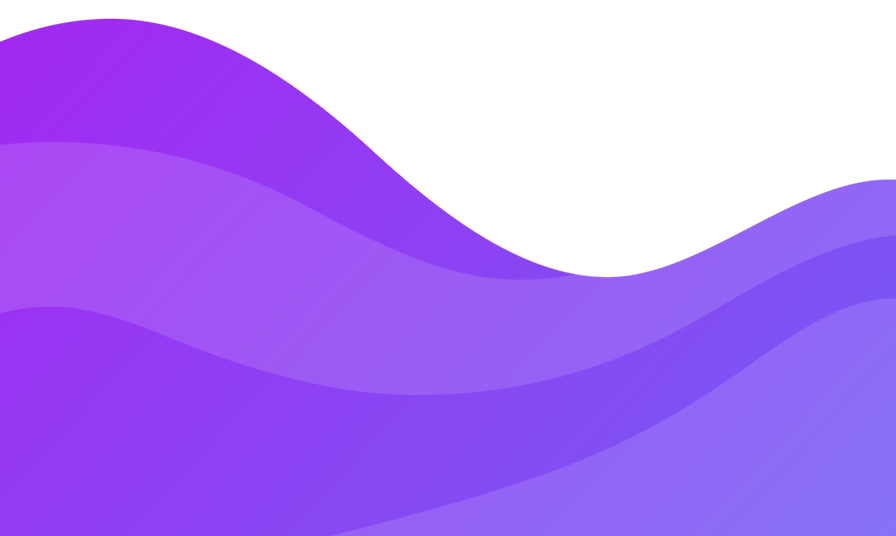
Reproduce this background procedurally as a WebGL 1 fragment shader.

```glsl
precision highp float;

uniform vec2 u_resolution;

#define PURPLE vec3(0.64, 0.155, 0.945)
#define INDIGO vec3(0.46, 0.365, 0.96)
#define PAPER vec3(1.0)
#define VEIL_OPACITY 0.13
#define GRADIENT_AXIS vec2(0.64, 0.36)
#define EDGE_PIXELS 1.3

// Cubic Hermite span between two knots of (x, height, slope).
float span(float x, vec3 a, vec3 b) {
  float width = b.x - a.x;
  float t = clamp((x - a.x) / width, 0.0, 1.0);
  float s = 1.0 - t;
  float rise = mix(a.y, b.y, t * t * (3.0 - 2.0 * t));
  return rise + width * t * s * (s * a.z - t * b.z);
}

// Smooth crest line through six knots, ordered left to right.
float wave(float x, vec3 a, vec3 b, vec3 c, vec3 d, vec3 e, vec3 f) {
  if (x < b.x) return span(x, a, b);
  if (x < c.x) return span(x, b, c);
  if (x < d.x) return span(x, c, d);
  if (x < e.x) return span(x, d, e);
  return span(x, e, f);
}

// Antialiased coverage of the area under a crest line.
float below(float y, float crest) {
  return clamp((crest - y) * u_resolution.y / EDGE_PIXELS + 0.5, 0.0, 1.0);
}

void main() {
  vec2 uv = gl_FragCoord.xy / u_resolution;

  // Crest lines, from the outer silhouette down to the front swell
  float silhouette = wave(uv.x,
    vec3(0.0, 0.922, 0.70), vec3(0.124, 0.965, 0.0),
    vec3(0.417, 0.717, -1.54), vec3(0.678, 0.483, 0.0),
    vec3(0.992, 0.665, 0.0), vec3(1.3, 0.5, 0.0));
  float veilTop = wave(uv.x,
    vec3(0.0, 0.730, 0.14), vec3(0.059, 0.735, 0.0),
    vec3(0.345, 0.613, -0.90), vec3(0.579, 0.478, 0.0),
    vec3(0.677, 0.502, 0.5), vec3(1.0, 0.80, 0.9));
  float veilBottom = wave(uv.x,
    vec3(0.0, 0.415, 0.45), vec3(0.057, 0.428, 0.0),
    vec3(0.189, 0.370, -0.68), vec3(0.465, 0.263, 0.0),
    vec3(0.781, 0.406, 0.97), vec3(1.0, 0.561, 0.13));
  float frontSwell = wave(uv.x,
    vec3(0.0, -0.16, 0.4), vec3(0.368, 0.0, 0.42),
    vec3(0.625, 0.126, 0.62), vec3(0.807, 0.285, 1.14),
    vec3(0.996, 0.443, 0.0), vec3(1.3, 0.4, 0.0));

  // Diagonal gradient from upper left to lower right
  float blend = dot(vec2(uv.x, 1.0 - uv.y), GRADIENT_AXIS);
  vec3 color = mix(PURPLE, INDIGO, blend);

  // Two pale veils separated by a deeper band
  float veil = below(uv.y, veilTop) * (1.0 - below(uv.y, veilBottom));
  veil += below(uv.y, frontSwell);
  color = mix(color, PAPER, VEIL_OPACITY * veil);

  // Open sky above the silhouette
  color = mix(PAPER, color, below(uv.y, silhouette));
  gl_FragColor = vec4(color, 1.0);
}
```
